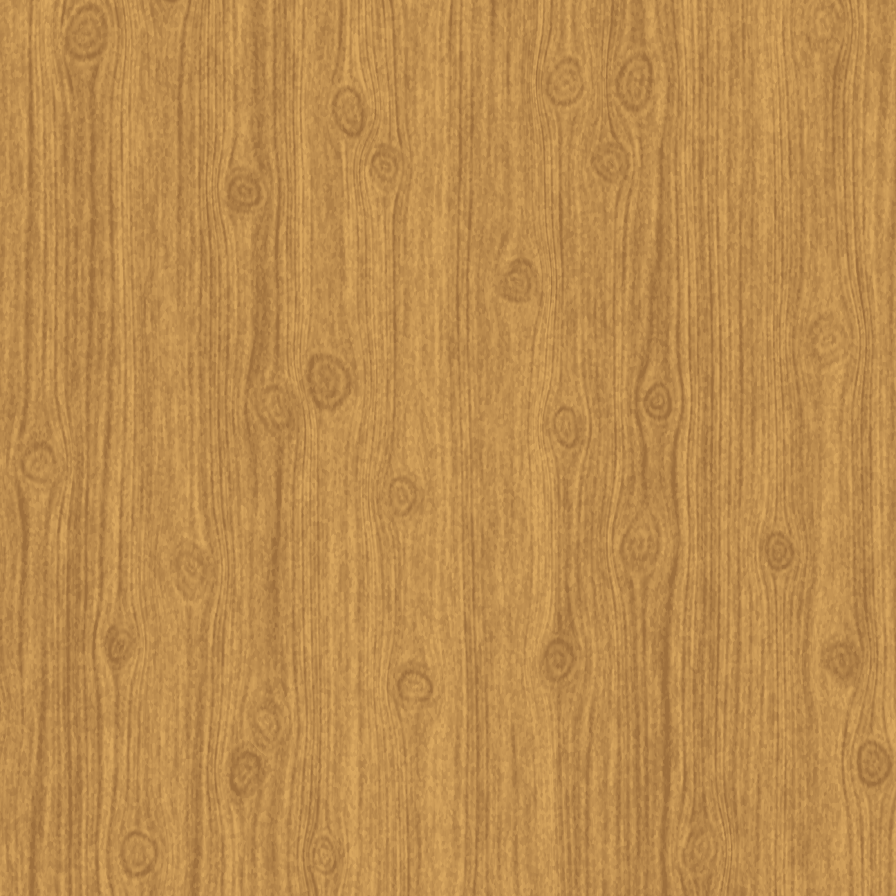
Write a WebGL 1 fragment shader that draws this texture.

```glsl
precision highp float;
uniform vec2 u_resolution;

float hash(vec2 p) {
  p = fract(p * vec2(0.1031, 0.1137));
  p += dot(p, p.yx + 33.33);
  return fract((p.x + p.y) * p.x * 97.0);
}

vec2 hash2(vec2 p) {
  return vec2(hash(p + 17.3), hash(p.yx + 71.9));
}

// Soft cellular noise: random cell tones blended by distance
float cellTone(vec2 p) {
  vec2 base = floor(p);
  float total = 0.0, weights = 0.0;
  for (int j = -1; j <= 1; j++) {
    for (int i = -1; i <= 1; i++) {
      vec2 cell = base + vec2(i, j);
      vec2 d = cell + hash2(cell) - p;
      float w = exp(-8.0 * dot(d, d));
      total += w * hash(cell + 5.7);
      weights += w;
    }
  }
  return total / weights;
}

void main() {
  vec2 p = gl_FragCoord.xy / u_resolution;

  // Gentle sway of the vertical grain
  float across = p.x + 0.002 * sin(p.y * 6.0 + p.x * 9.0)
                     + 0.0007 * sin(p.y * 21.0 + p.x * 37.0);

  // Scattered knots push the grain aside
  float knotRadius = 9.0, knotAngle = 0.0, knotSeed = 0.0;
  vec2 base = floor(p * 6.0);
  for (int j = -1; j <= 1; j++) {
    for (int i = -1; i <= 1; i++) {
      vec2 cell = base + vec2(i, j);
      float seed = hash(cell + 41.2);
      if (seed > 0.7) continue;
      vec2 d = p - (cell + 0.06 + 0.88 * hash2(cell + 9.1)) / 6.0;
      float size = 0.7 + 0.45 * hash(cell + 63.5);
      vec2 bend = d / (size * vec2(0.031, 0.046));
      across -= d.x * exp(-dot(bend, bend));

      vec2 e = d / (size * vec2(0.019, 0.024)) + 0.00001;
      float angle = atan(e.y, e.x);
      float r = length(e) * (1.0 + 0.09 * sin(angle * 2.0 + seed * 50.0)
                                 + 0.06 * sin(angle * 3.0 + seed * 90.0));
      if (r < knotRadius) {
        knotRadius = r;
        knotAngle = angle;
        knotSeed = seed;
      }
    }
  }

  // Long streaks and narrower bands
  float streak = cellTone(vec2(across * 31.0, p.y * 0.9));
  float band = cellTone(vec2(across * 72.0 + 40.0, p.y * 1.1));
  float strand = cellTone(vec2(across * 150.0 + 80.0, p.y * 4.0));

  // Growth lines: narrow and dark, fainter inside the pale streaks
  float phase = across * 84.0 + 0.8 * sin(across * 29.0 + 1.0)
              + 0.5 * sin(across * 71.0 + p.y * 2.0)
              + 0.15 * sin(p.y * 9.0 + across * 40.0);
  float wave = 6.2832 * phase;
  float crest = 0.5 + 0.5 * sin(wave + 0.6 * sin(wave));
  float lines = 0.75 - 2.0 * crest * crest;
  float fineLines = sin(wave * 1.83 + 1.3 * sin(across * 90.0 + p.y * 3.0));
  float lineDepth = mix(0.18, 0.05, smoothstep(0.5, 0.75, streak));
  float tone = 0.59 + 0.3 * (streak - 0.5) + 0.24 * (band - 0.5)
             + 0.26 * (strand - 0.5) + lineDepth * (lines + 0.6 * fineLines);

  // Knot core with uneven rings and a dark rim
  float rings = sin(knotRadius * 12.0 + knotSeed * 40.0
                    + 1.2 * sin(knotAngle * 2.0 + knotSeed * 70.0));
  float rim = (knotRadius - 0.95) / 0.15;
  float knotTone = 0.46 + 0.16 * rings + 0.25 * (knotSeed - 0.35)
                 - 0.2 * exp(-rim * rim) + 0.14 * smoothstep(1.0, 1.4, knotRadius);
  tone = mix(tone, knotTone, 0.95 * smoothstep(1.8, 1.05, knotRadius));

  // Slender fibres and fine pores
  float fibre = cellTone(vec2(across * 250.0, p.y * 32.0));
  float pores = cellTone(p * vec2(400.0, 230.0) + 90.0);
  tone += 0.34 * (fibre - 0.5) + 0.42 * (pores - 0.5);

  vec3 darkWood = vec3(0.62, 0.44, 0.24);
  vec3 paleWood = vec3(0.84, 0.645, 0.367);
  gl_FragColor = vec4(mix(darkWood, paleWood, clamp(tone, 0.0, 1.05)), 1.0);
}
```
